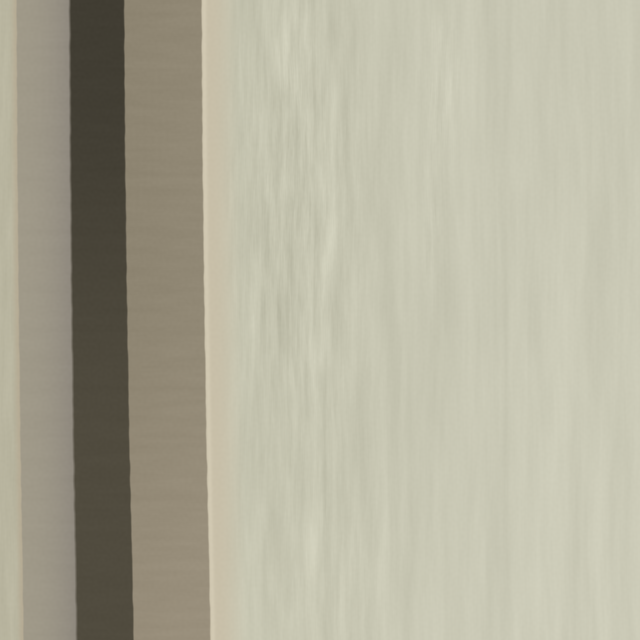
Give the GLSL for this texture, as a WebGL 1 fragment shader.

```glsl
precision highp float;
// Pale weathered wood boards with a shadowed vertical gap near the left side.
// Slightly bowed edges split the canvas into flat bands; stretched gradient
// noise adds the grain, wear patches and faint long streaks.

uniform vec2 u_resolution;

vec2 gradientAt(vec2 cell) {
  float h = fract(sin(dot(cell, vec2(127.1, 311.7))) * 43758.5);
  float angle = 6.2832 * h;
  return vec2(cos(angle), sin(angle));
}

float gradientNoise(vec2 p) {
  vec2 i = floor(p);
  vec2 f = p - i;
  vec2 w = f * f * f * (f * (f * 6.0 - 15.0) + 10.0);
  float a = dot(gradientAt(i), f);
  float b = dot(gradientAt(i + vec2(1.0, 0.0)), f - vec2(1.0, 0.0));
  float c = dot(gradientAt(i + vec2(0.0, 1.0)), f - vec2(0.0, 1.0));
  float d = dot(gradientAt(i + vec2(1.0, 1.0)), f - vec2(1.0, 1.0));
  return mix(mix(a, b, w.x), mix(c, d, w.x), w.y);
}

float fbm(vec2 p) {
  float sum = 0.0;
  float gain = 0.6;
  for (int i = 0; i < 4; i++) {
    sum += gain * gradientNoise(p);
    p = p * 2.03 + vec2(17.3, 9.1);
    gain *= 0.55;
  }
  return sum;
}

// Horizontal place of a board edge that leans right toward the bottom.
float edgeX(float top, float bottom, float y) {
  return mix(top, bottom, pow(clamp(1.0 - y, 0.0, 1.0), 1.6));
}

float step01(float edge, float x, float soft) {
  return smoothstep(edge - soft, edge + soft, x);
}

// Soft elliptical patch, one at its centre.
float patchAt(vec2 p, vec2 centre, vec2 size) {
  vec2 d = (p - centre) / size;
  return exp(-dot(d, d));
}

vec3 paleBoard(vec2 p, float edge) {
  vec3 pale = mix(vec3(0.775, 0.770, 0.690), vec3(0.790, 0.785, 0.710),
                  smoothstep(0.35, 0.85, p.x));
  pale += 0.012 * (1.0 - p.y) - 0.006;

  // Warm bevel beside the gap, with a thin lit rim.
  float inset = p.x - edge;
  float warm = 1.0 - smoothstep(0.012, 0.062, inset);
  vec3 col = mix(pale, vec3(0.785, 0.745, 0.655), warm * 0.85);
  col += 0.035 * exp(-pow((inset - 0.004) / 0.004, 2.0));

  // Worn grain is strongest in the upper part, left of centre.
  float wear = patchAt(p, vec2(0.46, 0.67), vec2(0.095, 0.36));
  float lowWear = patchAt(p, vec2(0.50, 0.10), vec2(0.12, 0.18));
  float sway = 0.006 * gradientNoise(p * vec2(5.0, 4.0));
  vec2 q = vec2(p.x + sway, p.y);
  float coarse = fbm(q * vec2(36.0, 5.0));
  float fine = fbm(q * vec2(105.0, 9.0) + 31.0);
  float streak = fbm(q * vec2(24.0, 1.3) + 7.0);
  float strength = 0.018 + 0.085 * wear + 0.028 * lowWear;
  col += (1.0 - warm) * strength * (coarse + 0.75 * fine);
  col += (1.0 - warm) * 0.045 * streak;

  // Pale rubbed patches and long dark seams.
  float rubbed = patchAt(p, vec2(0.69, 0.86), vec2(0.026, 0.12));
  rubbed += 0.6 * patchAt(p, vec2(0.675, 0.64), vec2(0.014, 0.10));
  rubbed += 0.5 * patchAt(p, vec2(0.46, 0.92), vec2(0.020, 0.09));
  col += rubbed * (0.025 + 0.05 * fine);
  float seams = patchAt(p, vec2(0.79, 0.45), vec2(0.006, 0.32));
  seams += patchAt(p, vec2(0.507, 0.30), vec2(0.003, 0.15));
  seams += 0.7 * patchAt(p, vec2(0.615, 0.35), vec2(0.008, 0.28));
  return col - 0.024 * seams;
}

void main() {
  vec2 p = gl_FragCoord.xy / u_resolution;
  float soft = max(0.0018, 0.8 / u_resolution.x);
  float wobble = 0.0012 * gradientNoise(vec2(3.7, p.y * 45.0));
  float x = p.x + wobble;

  float stripEdge = edgeX(0.026, 0.037, p.y);
  float shadeEdge = edgeX(0.109, 0.120, p.y);
  float gapEdge = edgeX(0.194, 0.209, p.y);
  float boardEdge = edgeX(0.315, 0.329, p.y);

  // Band colours from left to right.
  float stripGrain = fbm(p * vec2(70.0, 6.0) + 53.0);
  vec3 strip = vec3(0.725, 0.710, 0.625) + 0.04 * stripGrain;
  strip = mix(strip, vec3(0.71, 0.67, 0.58), smoothstep(0.012, 0.0, stripEdge - x));
  float across = clamp((x - stripEdge) / (shadeEdge - stripEdge), 0.0, 1.0);
  vec3 shade = mix(vec3(0.625, 0.600, 0.535), vec3(0.560, 0.535, 0.495), across * across);
  vec3 gap = mix(vec3(0.315, 0.295, 0.245), vec3(0.255, 0.240, 0.200),
                 smoothstep(0.25, 0.95, p.y));
  vec3 side = mix(vec3(0.590, 0.550, 0.475), vec3(0.555, 0.520, 0.445),
                  smoothstep(0.0, 0.6, p.y));
  side += 0.012 * smoothstep(gapEdge, boardEdge, x);
  float sawMarks = fbm(p * vec2(9.0, 65.0) + 13.0);

  vec3 col = mix(strip, shade + 0.012 * sawMarks, step01(stripEdge, x, soft));
  col = mix(col, gap + 0.010 * sawMarks, step01(shadeEdge, x, soft * 1.6));
  col = mix(col, side + 0.020 * sawMarks, step01(gapEdge, x, soft));
  col = mix(col, paleBoard(p, boardEdge), step01(boardEdge, x, soft));
  col += 0.008 * gradientNoise(p * 170.0);
  gl_FragColor = vec4(clamp(col, 0.0, 1.0), 1.0);
}
```
